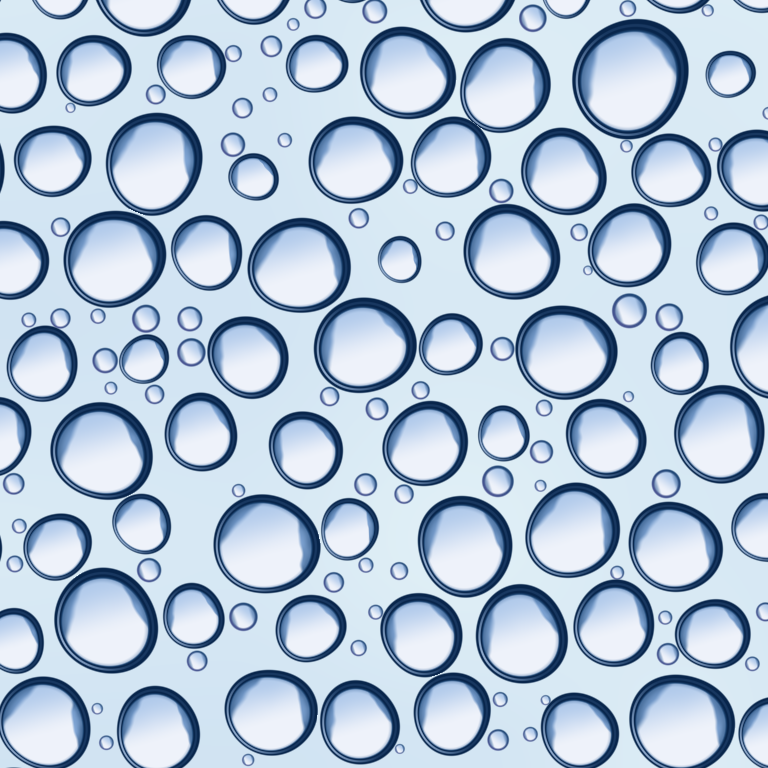
This texture is drawn by a WebGL 1 fragment shader. Its source:

```glsl
precision highp float;
// Water drops on pale glass: irregular domes with navy rims and blue side
// refractions, plus fine droplets in the gaps. Centres sit on a jittered
// brick grid; weighted neighbour distances keep the drops from touching.
uniform vec2 u_resolution;

#define CELL 0.134          // grid cell width, in canvas heights
#define ROW 0.9             // row height, in cells
#define JITTER 0.14         // centre displacement, in cells
#define MAX_RADIUS 0.66     // largest drop, in cells
#define GAP 0.008           // clearance around each drop, in cells
#define RIM 0.165           // mean rim width, in drop radii
#define DROPLET_CELL 0.42   // droplet grid, in cells
#define DROPLET_CHANCE 0.85
#define SEED 37.0

const vec3 NAVY  = vec3(0.03, 0.145, 0.295);
const vec3 STEEL = vec3(0.12, 0.28, 0.46);
const vec3 MID   = vec3(0.32, 0.47, 0.66);
const vec3 SKY   = vec3(0.69, 0.79, 0.92);
const vec3 PALE  = vec3(0.88, 0.94, 0.965);
const vec3 WHITE = vec3(0.935, 0.95, 0.98);

vec2 hash2(vec2 p) {
  vec3 h = fract((p.xyx + SEED) * vec3(0.1031, 0.1030, 0.0973));
  h += dot(h, h.yzx + 33.33);
  return fract((h.xx + h.yz) * h.zy);
}

float noise(vec2 p) {
  vec2 i = floor(p), f = fract(p);
  f = f * f * (3.0 - 2.0 * f);
  vec2 e = vec2(0.0, 1.0);
  return mix(mix(hash2(i).x, hash2(i + e.yx).x, f.x),
             mix(hash2(i + e).x, hash2(i + e.yy).x, f.x), f.y);
}

// Cell of the brick grid, stepped from the one that holds p
vec2 brickCell(vec2 p, vec2 stepBy) {
  float row = floor(p.y / ROW) + stepBy.y;
  return vec2(floor(p.x - 0.5 * mod(row, 2.0)) + stepBy.x, row);
}

vec2 dropCentre(vec2 cell) {
  vec2 c = cell + 0.5 + JITTER * (2.0 * hash2(cell) - 1.0);
  return vec2(c.x + 0.5 * mod(cell.y, 2.0), c.y * ROW);
}

float dropWeight(vec2 cell) {
  float h = hash2(cell + 71.0).x;
  return h < 0.08 ? 0.5 : h > 0.87 ? 1.45 : mix(0.8, 1.05, h);
}

// Each pair of neighbours shares its distance by weight
float dropRadius(vec2 cell, vec2 centre) {
  float radius = MAX_RADIUS, w = dropWeight(cell);
  for (int j = -1; j <= 1; j++) for (int i = -1; i <= 1; i++) {
    if (i == 0 && j == 0) continue;
    vec2 other = brickCell(centre, vec2(float(i), float(j)));
    float share = w / (w + dropWeight(other));
    radius = min(radius, distance(centre, dropCentre(other)) * share - GAP);
  }
  return radius;
}

// Nearest drop: offset from its centre, radius, random id
vec4 nearestDrop(vec2 p) {
  vec4 best = vec4(9.0, 9.0, 0.0, 0.0);
  for (int j = -1; j <= 1; j++) for (int i = -1; i <= 1; i++) {
    vec2 cell = brickCell(p, vec2(float(i), float(j)));
    vec2 centre = dropCentre(cell), d = p - centre;
    if (length(d) > 1.1) continue;
    float r = dropRadius(cell, centre);
    if (length(d) - r < length(best.xy) - best.z)
      best = vec4(d, r, hash2(cell + 19.0).y);
  }
  return best;
}

// Dome: q has length 1 on the outline
vec3 shadeDrop(vec2 q, float id, float aa, vec3 ground) {
  float s = length(q);
  vec2 n = q / max(s, 0.001);
  vec3 col = mix(WHITE, SKY, smoothstep(-0.3, 0.85, q.y - 0.3 * q.x));
  // Side refractions, each cut off by a nearly straight chord
  float tilt = 0.7 * (id - 0.5), grain = noise(q * 5.0 + id * 90.0) - 0.5;
  float right = dot(q, vec2(cos(0.4 + tilt), sin(0.4 + tilt))) + 0.06 * grain;
  float left = dot(q, vec2(cos(2.75 + tilt), sin(2.75 + tilt))) + 0.05 * grain;
  vec3 wedge = mix(MID + vec3(0.08, 0.09, 0.10), STEEL, smoothstep(0.65, 0.95, s));
  col = mix(col, wedge + 0.14 * grain, 0.9 * smoothstep(0.60, 0.68, right));
  col = mix(col, wedge, 0.85 * smoothstep(0.58, 0.72, left));
  // Rim: wide at upper right, split by a paler line at lower left
  float width = RIM + 0.04 * dot(n, vec2(0.6, 0.8)) + 0.04 * (id - 0.5);
  float t = (1.0 - s) / width, soft = max(0.09, aa / width);
  col = mix(col, MID, 0.45 * (1.0 - smoothstep(0.9, 1.5, t)));
  vec3 rim = mix(NAVY, STEEL, smoothstep(0.75, 1.0, t));
  float split = max(0.0, dot(n, vec2(-0.85, -0.5)));
  float line = 1.0 - smoothstep(0.04, 0.05 + 1.5 * soft, abs(t - 0.5));
  rim = mix(rim, mix(MID, SKY, split), (0.22 + 0.6 * split) * line);
  col = mix(col, rim, 1.0 - smoothstep(1.0 - soft, 1.0 + soft, t));
  return mix(col, ground, smoothstep(1.0 - aa, 1.0 + aa, s));
}

// Droplet: thin violet-blue ring around a bright lens
vec3 shadeDroplet(vec2 q, float aa, vec3 ground) {
  float s = length(q), slope = dot(q, vec2(0.6, 0.8));
  vec3 col = mix(WHITE, SKY, smoothstep(-0.5, 0.7, slope));
  float crescent = smoothstep(0.45, 0.75, abs(dot(q, vec2(0.95, 0.3))));
  col = mix(col, MID, 0.65 * crescent);
  float ring = smoothstep(0.80 - aa, 0.84 + aa, s);
  col = mix(col, mix(vec3(0.30, 0.34, 0.58), STEEL, 0.5 + 0.5 * slope), ring);
  return mix(col, ground, smoothstep(1.0 - aa, 1.0 + aa, s));
}

void main() {
  float unit = min(u_resolution.x, u_resolution.y) * CELL;
  vec2 p = gl_FragCoord.xy / unit;
  float pixel = 1.0 / unit;
  vec3 col = mix(PALE, SKY, 0.35 * noise(p * 0.45 + 5.0));

  // Droplets, kept inside their own cells and clear of the drops
  vec2 cell = floor(p / DROPLET_CELL), h = hash2(cell + 131.0);
  float target = mix(0.06, 0.17, h.x);
  vec2 centre = (cell + 0.5) * DROPLET_CELL
    + (0.5 * DROPLET_CELL - target) * (2.0 * hash2(cell + 53.0) - 1.0);
  vec4 host = nearestDrop(centre);
  float small = min(target, length(host.xy) - host.z - 0.015);
  if (h.y < DROPLET_CHANCE && small > 0.045)
    col = shadeDroplet((p - centre) / small, pixel / small, col);

  // Drops, with a low-order wobble of the outline
  vec4 drop = nearestDrop(p);
  float angle = atan(drop.y, drop.x), phase = 40.0 * drop.w;
  float outline = drop.z * (0.98 + 0.042 * cos(2.0 * angle + phase)
    + 0.018 * cos(3.0 * angle + 1.7 * phase));
  col = shadeDrop(drop.xy / outline, drop.w, pixel / outline, col);
  gl_FragColor = vec4(col, 1.0);
}
```
